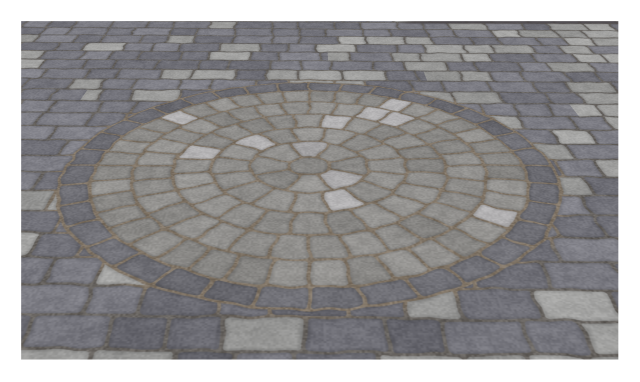
A WebGL 1 fragment shader for this texture:

```glsl
precision highp float;
// Circular stone paving set in rows of grey bricks, seen in perspective with a white border.
uniform vec2 u_resolution;

const vec2 FRAME = vec2(768.0, 459.0);   // design units across the canvas
const vec2 CENTRE = vec2(371.0, 199.0);  // middle of the circle, y down
const float HORIZON = -270.0;
const float DEPTH_SCALE = 1074.0;
const float HUB = 24.0;                  // radius of the middle stone
const float COURSE = 46.3;               // width of one ring or row
const float RIM_IN = 255.5;
const float RIM_OUT = 290.0;
const float PAIR = 117.0;                // length of a long and a short brick
const float TAU = 6.2831853;

struct Stone { float edge; vec2 id; };

float hash(vec2 p) {
  vec3 q = fract(p.xyx * 0.1031);
  q += dot(q, q.yzx + 33.33);
  return fract((q.x + q.y) * q.z);
}

float noise(vec2 p) {
  vec2 i = floor(p), f = fract(p);
  f = f * f * (3.0 - 2.0 * f);
  return mix(mix(hash(i), hash(i + vec2(1, 0)), f.x),
             mix(hash(i + vec2(0, 1)), hash(i + vec2(1, 1)), f.x), f.y);
}

float roundBox(vec2 p, vec2 halfSize, float r) {
  vec2 q = abs(p) - halfSize + r;
  return length(max(q, 0.0)) + min(max(q.x, q.y), 0.0) - r;
}

// Project a frame position onto the flat ground around the circle.
vec2 toGround(vec2 p) {
  float k = (CENTRE.y - HORIZON) / (p.y - HORIZON);
  return vec2((p.x - CENTRE.x) * k, (k - 1.0) * DEPTH_SCALE);
}

// Wedge stones: eight more in each ring, with a darker rim of 36.
Stone ringStone(vec2 g, float r) {
  if (r < HUB) return Stone(r - HUB, vec2(0.0));
  float ring = min(floor((r - HUB) / COURSE) + 1.0, 6.0);
  float isRim = step(RIM_IN, r);
  float count = mix(8.0 * ring, 36.0, isRim);
  float inner = HUB + (ring - 1.0) * COURSE;
  float halfDepth = 0.5 * mix(COURSE, RIM_OUT - RIM_IN, isRim);
  float turn = atan(g.x, -g.y) / TAU * count + 0.5 * step(ring, 3.5);
  float arc = TAU * r / count;
  vec2 local = vec2((fract(turn) - 0.5) * arc, r - inner - halfDepth);
  float edge = roundBox(local, vec2(0.5 * arc, halfDepth), 6.0);
  return Stone(edge, vec2(mod(floor(turn), count), ring));
}

// Straight rows of alternating brick lengths, trimmed by the rim.
Stone brickStone(vec2 g, float r) {
  float v = (g.y + 0.02 * g.x) / COURSE + 0.5;
  float row = floor(v);
  float u = g.x / PAIR + hash(vec2(row + 40.0, 7.0));
  float cell = floor(u);
  float split = mix(0.41, 0.59, step(0.5, hash(vec2(cell + 50.0, row + 90.0))));
  float second = step(split, fract(u));
  float start = second * split;
  float size = mix(split, 1.0 - split, second);
  vec2 local = vec2((fract(u) - start - 0.5 * size) * PAIR, (fract(v) - 0.5) * COURSE);
  float edge = roundBox(local, 0.5 * vec2(size * PAIR, COURSE), 6.0);
  return Stone(max(edge, RIM_OUT - r), vec2(cell * 2.0 + second + 60.0, row + 130.0));
}

vec3 ringColour(vec2 id) {
  float tone = hash(id + 17.0);
  if (id.y > 5.5) return vec3(0.43, 0.43, 0.455) + 0.06 * (tone - 0.5);
  float pale = step(0.91, tone);
  if (id.y == 1.0) pale = step(abs(abs(id.x - 2.5) - 1.5), 0.1);
  return vec3(0.565, 0.56, 0.55) + 0.09 * (tone - 0.5) + pale * vec3(0.1, 0.1, 0.115);
}

vec3 brickColour(vec2 id, vec2 g) {
  float tone = hash(id + 5.0);
  float lightShare = 0.31 + 0.0003 * g.x;
  float pale = step(1.0 - lightShare, hash(id + 71.0));
  vec3 dark = vec3(0.475, 0.475, 0.505) - 0.04 * smoothstep(-150.0, -330.0, g.y);
  return mix(dark, vec3(0.615, 0.615, 0.61), pale) + 0.09 * (tone - 0.5);
}

vec3 paving(vec2 p, float pixel) {
  vec2 g = toGround(p);
  vec2 wobble = vec2(noise(g / 17.0 + 80.0), noise(g / 17.0 + 140.0)) - 0.5;
  vec2 w = g + 4.5 * wobble;
  float r = length(w);
  float inside = step(r, RIM_OUT);
  Stone stone = brickStone(w, r);
  if (inside > 0.5) stone = ringStone(w, r);
  vec3 face = brickColour(stone.id, g);
  if (inside > 0.5) face = ringColour(stone.id);

  // Mottled faces, worn edges and sandy joints
  float grain = noise(g / 2.2 + 400.0) - 0.5;
  float mottle = noise(g / 11.0 + 250.0) - 0.5;
  face += 0.07 * grain + 0.05 * mottle;
  face *= 1.0 - 0.13 * smoothstep(-7.0, -1.0, stone.edge);
  float nearRim = 1.0 - smoothstep(RIM_OUT, RIM_OUT + 25.0, r);
  vec3 sand = mix(vec3(0.40, 0.385, 0.37), vec3(0.50, 0.455, 0.40), nearRim);
  sand += 0.12 * grain + 0.06 * mottle;
  float soft = 0.5 + 0.35 * pixel;
  float joint = smoothstep(-1.8 - soft, -1.8 + soft, stone.edge);
  return mix(face, sand, joint);
}

void main() {
  float pixel = FRAME.x / u_resolution.x;
  vec3 sum = vec3(0.0);
  for (int j = 0; j < 3; j++) {
    for (int i = 0; i < 3; i++) {
      vec2 offset = (vec2(float(i), float(j)) - 1.0) / 3.0;
      vec2 uv = (gl_FragCoord.xy + offset) / u_resolution;
      vec2 p = vec2(uv.x, 1.0 - uv.y) * FRAME;
      vec3 col = paving(p, pixel);
      // Shadowed strip along the far edge
      float strip = smoothstep(470.0, 500.0, p.x) * (1.0 - smoothstep(27.0, 30.0, p.y));
      col = mix(col, vec3(0.27, 0.25, 0.26), 0.75 * strip);
      float border = roundBox(p - vec2(383.7, 228.7), vec2(358.3, 203.3), 0.0);
      sum += mix(col, vec3(1.0), smoothstep(-0.3, 0.3, border));
    }
  }
  gl_FragColor = vec4(sum / 9.0, 1.0);
}
```
